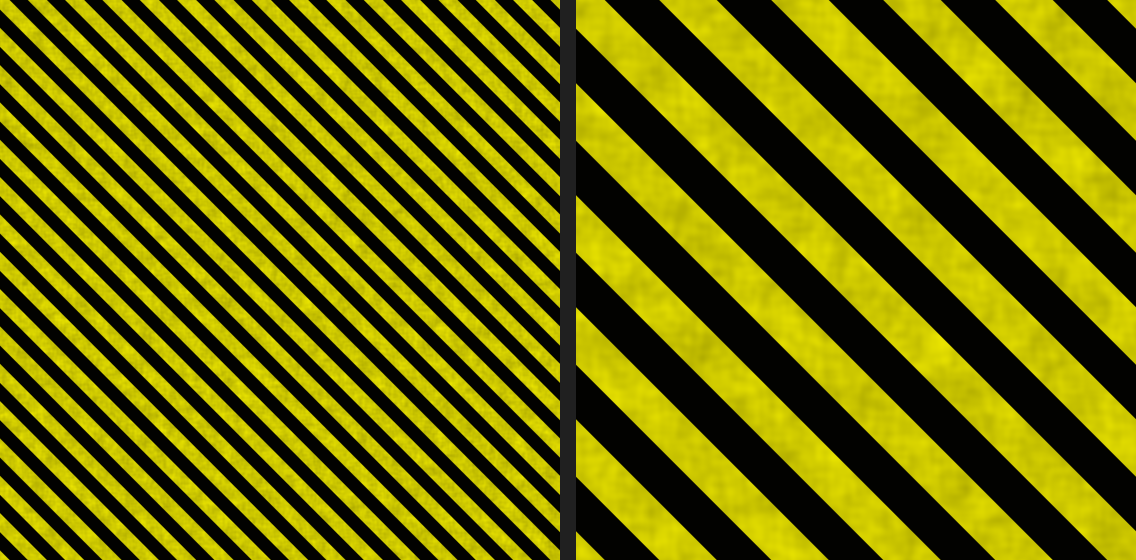
Left: the whole. Right: its middle third, enlarged.
Write a Shadertoy shader that draws this pattern.

```glsl
// Diagonal hazard stripes in black and worn yellow, falling from left to right.
// A triangle wave along x + y gives the bands; wrapping gradient noise in soft
// blotches and fine crossed threads mottles the yellow paint.

const float STRIPES = 15.0;         // whole repeats across and down
const float YELLOW_SHARE = 0.513;   // part of each repeat that is yellow
const float EDGE_PIXELS = 1.0;      // half width of the smoothed edge
const vec3 YELLOW = vec3(0.805, 0.785, 0.0);
const vec3 BLACK = vec3(0.006, 0.006, 0.0);
const float BLOTCH_CELLS = 36.0;    // noise cells of the largest blotches
const int BLOTCH_OCTAVES = 3;
const float BLOTCH_FADE = 0.75;     // strength of each octave over the last
const float BLOTCH_DEPTH = 0.115;
const vec2 THREAD_CELLS = vec2(64.0, 192.0);
const float THREAD_DEPTH = 0.055;

// Integer hash to a unit gradient
vec2 latticeGradient(vec2 cell, uint seed) {
    uvec2 c = uvec2(cell);
    uint h = c.x * 1597334677u ^ c.y * 3812015801u ^ seed * 2654435769u;
    h = (h ^ (h >> 16)) * 2246822519u;
    h = (h ^ (h >> 13)) * 3266489917u;
    h ^= h >> 16;
    float angle = float(h & 65535u) * 6.2831853 / 65536.0;
    return vec2(cos(angle), sin(angle));
}

// Gradient noise that wraps after a whole number of cells
float wrappedNoise(vec2 uv, vec2 cells, uint seed) {
    vec2 p = uv * cells;
    vec2 i = floor(p);
    vec2 f = p - i;
    vec2 w = f * f * f * (f * (f * 6.0 - 15.0) + 10.0);
    vec2 lo = mod(i, cells);
    vec2 hi = mod(i + 1.0, cells);
    float a = dot(latticeGradient(lo, seed), f);
    float b = dot(latticeGradient(vec2(hi.x, lo.y), seed), f - vec2(1, 0));
    float c = dot(latticeGradient(vec2(lo.x, hi.y), seed), f - vec2(0, 1));
    float d = dot(latticeGradient(hi, seed), f - vec2(1, 1));
    return mix(mix(a, b, w.x), mix(c, d, w.x), w.y);
}

float blotches(vec2 uv) {
    float sum = 0.0;
    float strength = 1.0;
    float cells = BLOTCH_CELLS;
    for (int octave = 0; octave < BLOTCH_OCTAVES; octave++) {
        sum += strength * wrappedNoise(uv, vec2(cells), uint(octave + 1));
        strength *= BLOTCH_FADE;
        cells *= 2.0;
    }
    return sum;
}

// Short streaks lying along both axes, like a faint weave
float threads(vec2 uv) {
    return wrappedNoise(uv, THREAD_CELLS, 11u)
         + wrappedNoise(uv, THREAD_CELLS.yx, 12u);
}

void mainImage(out vec4 fragColor, in vec2 fragCoord) {
    vec2 uv = fragCoord / iResolution.xy;

    // Distance from the nearest yellow centre line, in repeats
    float phase = STRIPES * (uv.x + uv.y);
    float fromCentre = abs(fract(phase + 0.5) - 0.5);
    float soft = EDGE_PIXELS * STRIPES / min(iResolution.x, iResolution.y);
    float edge = 0.5 * YELLOW_SHARE;
    float yellowMask = 1.0 - smoothstep(edge - soft, edge + soft, fromCentre);

    // Mottled paint
    float wear = BLOTCH_DEPTH * blotches(uv) + THREAD_DEPTH * threads(uv);
    vec3 paint = YELLOW * (1.0 + wear);

    fragColor = vec4(mix(BLACK, paint, yellowMask), 1.0);
}
```
